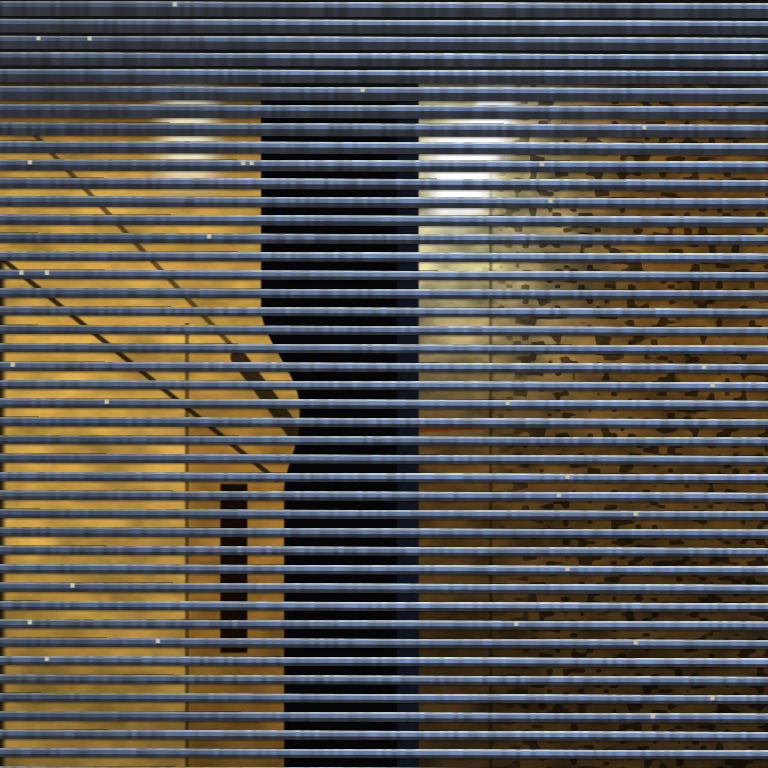
This pattern is drawn by a Shadertoy shader. Its source:

```glsl
// Blue steel louvre bars in front of a dim shaft with ochre walls.

const float BARS = 41.74;        // bar pitches down the canvas
const float BAR_OFFSET = 0.37;   // phase of the first bar
const float BAR_TILT = 0.003;    // drop from left to right
const float LIP = 0.13;          // lit edge, as a share of the pitch
const float FACE_END = 0.34;     // lower end of the blue face
const float BAR_TOP = 0.85;      // bar height at the top of the canvas
const float BAR_MID = 0.52;      // bar height over the rest
const float SOFT = 0.002;        // softness of shapes behind the bars

const vec3 STEEL_LIGHT = vec3(0.71, 0.75, 0.78);
const vec3 STEEL_BLUE = vec3(0.40, 0.49, 0.64);
const vec3 STEEL_SIDE = vec3(0.19, 0.20, 0.23);
const vec3 GOLD = vec3(0.78, 0.61, 0.27);
const vec3 OCHRE = vec3(0.44, 0.30, 0.11);
const vec3 UMBER = vec3(0.19, 0.14, 0.07);
const vec3 CREAM = vec3(0.80, 0.77, 0.58);
const vec3 VOID_COLOR = vec3(0.025, 0.025, 0.03);
const vec3 POST = vec3(0.06, 0.08, 0.12);

float hash(vec2 p) {
    vec3 q = fract(vec3(p.xyx) * 0.1031);
    q += dot(q, q.yzx + 33.33);
    return fract((q.x + q.y) * q.z);
}

float noise(vec2 p) {
    vec2 i = floor(p), f = fract(p);
    f = f * f * (3.0 - 2.0 * f);
    return mix(mix(hash(i), hash(i + vec2(1, 0)), f.x),
               mix(hash(i + vec2(0, 1)), hash(i + vec2(1, 1)), f.x), f.y);
}

float fbm(vec2 p) {
    float sum = 0.0, gain = 0.5;
    for (int i = 0; i < 4; i++) {
        sum += gain * noise(p);
        p = p * 2.03 + 7.1;
        gain *= 0.5;
    }
    return sum;
}

float band(float x, float a, float b, float soft) {
    return smoothstep(a - soft, a + soft, x) * (1.0 - smoothstep(b - soft, b + soft, x));
}

float segment(vec2 p, vec2 a, vec2 b) {
    vec2 d = b - a;
    return length(p - a - d * clamp(dot(p - a, d) / dot(d, d), 0.0, 1.0));
}

float stroke(vec2 p, vec2 a, vec2 b, float radius) {
    return 1.0 - smoothstep(radius - SOFT, radius + SOFT, segment(p, a, b));
}

vec3 leftWall(vec2 p, float grime) {
    vec3 c = mix(OCHRE, GOLD, smoothstep(0.10, 0.27, p.y));
    c = mix(c, OCHRE * 1.25, smoothstep(0.24, 0.25, p.x) * smoothstep(0.42, 0.62, p.y) * 0.8);
    c *= 0.68 + 0.6 * grime;
    c *= 1.0 - 0.28 * smoothstep(0.65, 1.0, p.y);
    c *= 1.0 - 0.5 * band(p.x, 0.241, 0.246, SOFT) * step(0.42, p.y);
    // sloping seams and beam
    float seams = stroke(p, vec2(0.0, 0.335), vec2(0.36, 0.625), 0.003);
    seams = max(seams, 0.7 * stroke(p, vec2(0.04, 0.17), vec2(0.32, 0.47), 0.003));
    seams = max(seams, stroke(p, vec2(0.31, 0.465), vec2(0.40, 0.585), 0.010));
    c = mix(c, UMBER * 0.5, seams * 0.85);
    // recessed slot
    float slot = band(p.x, 0.287, 0.322, SOFT) * band(p.y, 0.63, 0.85, SOFT);
    c = mix(c, vec3(0.08, 0.04, 0.02), slot);
    c *= 1.0 - 0.8 * (1.0 - smoothstep(0.0, 0.010, p.x)) * step(0.33, p.y);
    // daylight spill
    float glow = band(p.x, 0.21, 0.28, 0.025) * band(p.y, 0.10, 0.24, 0.03);
    return mix(c, vec3(1.0, 0.98, 0.88), glow * 0.8);
}

vec3 rightWall(vec2 p, float grime) {
    float lit = (1.0 - smoothstep(0.56, 0.88, p.x)) * (1.0 - smoothstep(0.28, 0.66, p.y));
    vec3 c = mix(UMBER, OCHRE, 0.75 * (1.0 - smoothstep(0.35, 1.0, p.y)) + 0.1);
    c = mix(c, CREAM, lit) * (0.45 + 1.05 * grime);
    float pits = smoothstep(0.60, 0.75, noise(p * vec2(95.0, 150.0)));
    c *= 1.0 - 0.55 * pits * smoothstep(0.60, 0.72, p.x);
    c *= 1.0 - 0.4 * band(p.x, 0.637, 0.641, SOFT);
    float edge = 0.68 - 0.35 * max(p.y - 0.13, 0.0);
    float glow = band(p.x, 0.56, edge, 0.02) * band(p.y, 0.105, 0.29, 0.03);
    c = mix(c, vec3(1.0), glow * smoothstep(0.25, 0.55, noise(p * vec2(28.0, 9.0))));
    return mix(c, vec3(0.42, 0.19, 0.05), stroke(p, vec2(0.51, 0.562), vec2(0.63, 0.556), 0.003));
}

vec3 shaft(vec2 p) {
    float grime = fbm(p * vec2(22.0, 34.0));
    float corner = 0.34 + 0.05 * smoothstep(0.40, 0.53, p.y) - 0.02 * smoothstep(0.55, 0.64, p.y);
    vec3 c = mix(VOID_COLOR, leftWall(p, grime), 1.0 - smoothstep(corner - SOFT, corner + SOFT, p.x));
    c = mix(c, POST, band(p.x, 0.517, 0.545, SOFT));
    c = mix(c, rightWall(p, grime), smoothstep(0.545 - SOFT, 0.545 + SOFT, p.x));
    return mix(c, vec3(0.09, 0.09, 0.08), 1.0 - smoothstep(0.08, 0.15, p.y));
}

void mainImage(out vec4 fragColor, in vec2 fragCoord) {
    vec2 p = fragCoord / iResolution.xy;
    p.y = 1.0 - p.y; // measured downward from the top
    float phase = (p.y - BAR_TILT * p.x) * BARS + BAR_OFFSET - 0.4 * (1.0 - smoothstep(0.0, 0.13, p.y));
    float id = floor(phase), f = fract(phase);
    float aa = 0.6 * BARS / iResolution.y;
    float wear = noise(vec2(p.x * 160.0, id * 7.3));
    float tall = mix(BAR_TOP, BAR_MID, smoothstep(0.02, 0.38, p.y)) + 0.04 * (hash(vec2(id, 3.0)) - 0.5);

    // bar profile: lit lip, blue face, shaded side
    float light = 0.68 + 0.32 * smoothstep(0.05, 0.55, p.x) + 0.14 * (hash(vec2(id, 8.0)) - 0.5);
    vec3 steel = mix(STEEL_LIGHT, STEEL_BLUE, smoothstep(LIP - aa, LIP + aa, f + 0.05 * (wear - 0.5)));
    steel = mix(steel * light, STEEL_SIDE, smoothstep(FACE_END - aa, FACE_END + aa, f));
    steel *= 0.84 + 0.32 * wear;
    float fleck = step(0.992, hash(vec2(floor(p.x * 90.0), id))) * band(fract(p.x * 90.0), 0.25, 0.75, 0.15);
    steel = mix(steel, vec3(0.78, 0.76, 0.66), fleck * band(f, 0.05, 0.30, aa));

    float bar = smoothstep(0.0, aa, f) * (1.0 - smoothstep(tall - aa, tall + aa, f));
    float shade = mix(0.65, 1.0, smoothstep(tall, tall + 0.16, f)); // contact shadow
    fragColor = vec4(mix(shaft(p) * shade, steel, bar), 1.0);
}
```
